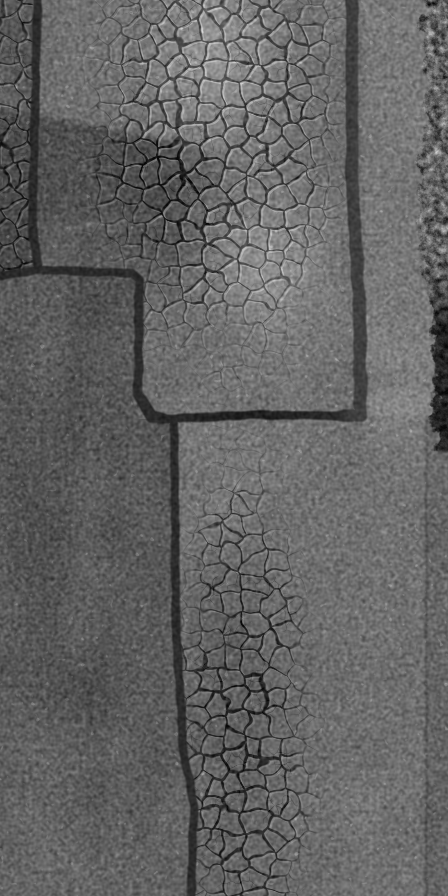
This texture is drawn by a Shadertoy shader. Its source:

```glsl
// Aerial view of worn asphalt: sealed joints, alligator cracks and a grassy verge
#define GRAIN 0.17
#define CRACK_SCALE 22.0
#define CRACK_WIDTH 0.065
#define CRACK_DARK 0.25
#define RIM_LIGHT 0.15
#define SEAL_WIDTH 0.009
#define SEAL_TONE 0.15
#define SLAB_TONE 0.335
#define LANE_TONE 0.435
#define VERGE_X 0.945

vec2 hash2(vec2 p) {
    vec3 q = fract(p.xyx * vec3(0.1031, 0.1030, 0.0973));
    q += dot(q, q.yzx + 33.33);
    return fract((q.xx + q.yz) * q.zy);
}

float corner(vec2 cell, vec2 f, vec2 o) {
    return dot(hash2(cell + o + 70.0) * 2.0 - 1.0, f - o);
}

float gradNoise(vec2 p) {
    vec2 c = floor(p), f = p - c, u = f * f * (3.0 - 2.0 * f);
    return mix(mix(corner(c, f, vec2(0, 0)), corner(c, f, vec2(1, 0)), u.x),
               mix(corner(c, f, vec2(0, 1)), corner(c, f, vec2(1, 1)), u.x), u.y);
}

float fbm(vec2 p) {
    float sum = 0.0, amp = 1.0;
    for (int i = 0; i < 4; i++) {
        sum += amp * gradNoise(p);
        p = p * 2.03 + 17.0;
        amp *= 0.55;
    }
    return sum;
}

// Distance to the nearest border between random cells
float cellEdge(vec2 p) {
    vec2 c = floor(p), f = p - c, nearest = vec2(0);
    float best = 9.0, edge = 9.0;
    for (int k = 0; k < 9; k++) {
        vec2 o = vec2(k % 3 - 1, k / 3 - 1);
        vec2 r = o + 0.1 + 0.8 * hash2(c + o + 90.0) - f;
        if (dot(r, r) < best) { best = dot(r, r); nearest = r; }
    }
    for (int k = 0; k < 25; k++) {
        vec2 o = vec2(k % 5 - 2, k / 5 - 2);
        vec2 r = o + 0.1 + 0.8 * hash2(c + o + 90.0) - f, d = r - nearest;
        if (dot(d, d) > 1e-4) edge = min(edge, dot(0.5 * (r + nearest), normalize(d)));
    }
    return edge;
}

float crackLine(vec2 p, float width) {
    vec2 warp = vec2(gradNoise(p * 32.0), gradNoise(p * 32.0 + 40.0)) * 0.018;
    float soft = CRACK_SCALE * 0.8 / iResolution.x;
    return 1.0 - smoothstep(width - soft, width + soft, cellEdge((p + warp) * CRACK_SCALE));
}

float segment(vec2 p, vec2 a, vec2 b) {
    vec2 d = b - a;
    return length(p - a - d * clamp(dot(p - a, d) / dot(d, d), 0.0, 1.0));
}

// Three chains of joints; the breaks follow points 10 and 14
float sealDistance(vec2 p) {
    vec2 joint[21] = vec2[21](
        vec2(.425, -.02), vec2(.433, .2), vec2(.41, .32), vec2(.393, .6), vec2(.388, 1.062),
        vec2(.34, 1.07), vec2(.308, 1.12), vec2(.312, 1.375), vec2(.295, 1.39),
        vec2(.08, 1.398), vec2(-.02, 1.38),
        vec2(.084, 2.02), vec2(.078, 1.75), vec2(.072, 1.5), vec2(.085, 1.4),
        vec2(.36, 1.064), vec2(.56, 1.074), vec2(.805, 1.072), vec2(.803, 1.3),
        vec2(.785, 1.6), vec2(.785, 2.02));
    float d = 9.0;
    for (int i = 0; i < 20; i++)
        if (i != 10 && i != 14) d = min(d, segment(p, joint[i], joint[i + 1]));
    return d;
}

float glow(vec2 p, vec2 center, vec2 size) {
    vec2 d = (p - center) / size;
    return exp(-dot(d, d));
}

void mainImage(out vec4 fragColor, in vec2 fragCoord) {
    vec2 p = fragCoord / iResolution.xy * vec2(1.0, 2.0);
    float aa = 1.2 / iResolution.x;
    float blotch = fbm(p * 7.0), streak = gradNoise(p * vec2(15.0, 1.8));
    float upper = smoothstep(1.06, 1.08, p.y);

    // Lane: pale wear, slanted damp patch and brighter shoulder
    float tone = LANE_TONE + 0.02 * streak + 0.04 * blotch;
    tone += 0.15 * glow(p, vec2(.48, 1.88), vec2(.13, .2)) + 0.13 * glow(p, vec2(.6, 1.4), vec2(.14, .15));
    tone += 0.04 * glow(p, vec2(.53, .92), vec2(.15, .15)) - 0.06 * glow(p, vec2(.52, .4), vec2(.12, .4));
    float slant = 1.745 - 0.2 * (p.x - 0.08);
    float damp = (1.0 - smoothstep(slant - 0.012, slant + 0.012, p.y)) * smoothstep(1.2, 1.6, p.y);
    tone -= 0.13 * damp * (1.0 - smoothstep(0.36, 0.56, p.x));
    tone += 0.05 * glow(p, vec2(.23, 1.5 + 0.1 * (p.x - 0.23)), vec2(.12, .012));
    float shoulder = smoothstep(0.8, 0.82, p.x);
    tone += shoulder * (0.03 * upper + 0.06 * glow(p, vec2(.9, 1.12), vec2(.1, .13)));
    tone -= 0.05 * shoulder * glow(p, vec2(.88, 1.15), vec2(.12, .03));

    // Darker slabs on the left
    float slabEdge = p.y > 1.065 ? 0.31 : 0.392 + 0.04 * (1.0 - smoothstep(0.2, 0.45, p.y));
    float slab = (1.0 - smoothstep(slabEdge - 0.004, slabEdge + 0.004, p.x)) * (1.0 - smoothstep(1.385, 1.395, p.y));
    float slabTone = SLAB_TONE + 0.05 * (1.0 - smoothstep(0.0, 0.8, p.y)) + 0.06 * streak + 0.04 * blotch;
    slabTone -= 0.07 * glow(p, vec2(.17, .46), vec2(.09, .08)) * (0.7 + blotch);
    tone = mix(tone, slabTone, slab);
    float strip = (1.0 - smoothstep(0.07, 0.082, p.x)) * smoothstep(1.385, 1.395, p.y);
    tone = mix(tone, 0.36 - 0.07 * (1.0 - smoothstep(1.74, 1.76, p.y)) + 0.04 * blotch, strip);

    // Cracks with a lit rim, thinning away from the wheel track
    float track = mix(0.95 * glow(p, vec2(.54, .3), vec2(.14, .6)),
                      glow(p, vec2(.49, 1.72), vec2(.24, .47)), upper);
    track = clamp(track * (1.0 + 0.8 * blotch) + 0.4 * strip, 0.0, 1.0) * (1.0 - slab);
    float width = CRACK_WIDTH * (0.35 + 0.75 * track) * (1.0 + 0.9 * gradNoise(p * 24.0));
    float visible = smoothstep(0.08, 0.6, track);
    float crack = crackLine(p, width);
    float rim = crackLine(p + vec2(-0.0045, 0.0035), width) * (1.0 - crack);
    float hairline = crackLine(p * 1.7 + 3.0, 0.04) * smoothstep(-0.1, 0.35, gradNoise(p * 18.0));
    tone += visible * (RIM_LIGHT * rim * (0.5 + 0.5 * upper) - CRACK_DARK * crack - 0.1 * hairline);

    // Stone grain and pale chips
    float grain = gradNoise(p * 125.0) + 0.6 * gradNoise(p * 67.0 + 9.0);
    tone += GRAIN * grain + 0.12 * smoothstep(0.3, 0.55, gradNoise(p * 90.0 + 31.0));

    // Faint pavement edge and ragged verge
    float edgeX = 0.952 + 0.006 * gradNoise(p * 9.0);
    tone -= (1.0 - upper) * (0.04 * smoothstep(edgeX - 0.01, edgeX + 0.01, p.x) + 0.08 * glow(p, vec2(edgeX, p.y), vec2(.004, 1)));
    float soilDark = 1.0 - smoothstep(1.25, 1.42, p.y);
    float vergeX = VERGE_X + 0.024 * soilDark + 0.035 * fbm(p * 24.0);
    float verge = smoothstep(vergeX - 0.006, vergeX + 0.006, p.x) * smoothstep(0.985, 1.0, p.y + 0.01 * blotch);
    float grass = mix(0.38, 0.13, soilDark) + mix(0.5, 0.22, soilDark) * fbm(p * 60.0);
    tone = mix(tone, grass, verge);

    // Bitumen seal
    vec2 wobble = vec2(gradNoise(p * 25.0), gradNoise(p * 25.0 + 50.0)) * 0.005;
    float rightSeal = smoothstep(0.74, 0.79, p.x);
    float sealWidth = SEAL_WIDTH + 0.005 * rightSeal + 0.005 * glow(p, vec2(.33, 1.08), vec2(.04, .04));
    float sealMask = 1.0 - smoothstep(-aa, aa * 1.5, sealDistance(p + wobble) - sealWidth);
    float sealTone = SEAL_TONE + 0.08 * rightSeal - 0.06 * glow(p, vec2(.55, 1.07), vec2(.15, .04)) + 0.08 * grain;
    tone = mix(tone, sealTone, 0.92 * sealMask);

    fragColor = vec4(vec3(clamp(tone, 0.03, 0.95)), 1.0);
}
```
